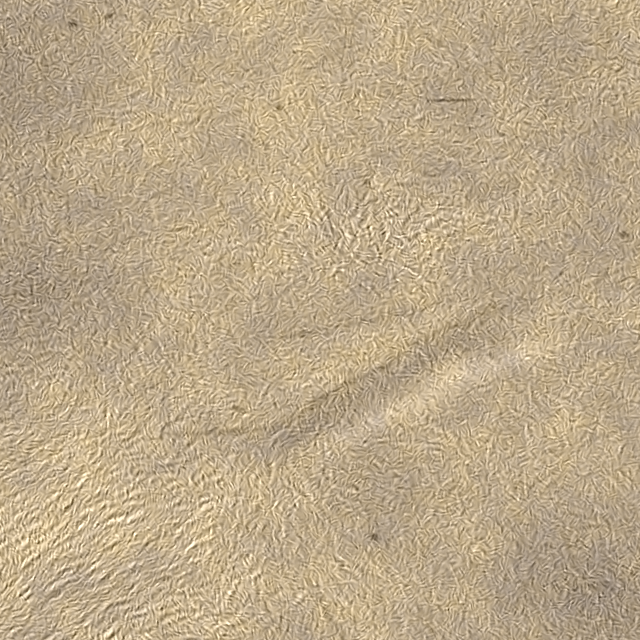
A three.js fragment shader for this texture:

```glsl
// Weathered sandy stone: fine wrinkles that follow a bending grain, crossed by a
// grey diagonal fold with a pale ridge. The wrinkles are cellular noise whose cells
// each hold a small oriented wave; layered sines add stains and mottling.
varying vec2 vUv;

vec3 hash3(vec2 cell) {
  vec3 h = fract(cell.xyx * vec3(0.1031, 0.1030, 0.0973));
  h += dot(h, h.yxz + 33.33);
  return fract((h.xxy + h.yzz) * h.zyx);
}

// Layered sines, each turned and bent by its neighbour axis
float clouds(vec2 p) {
  float sum = 0.0, amp = 0.5;
  for (int i = 0; i < 6; i++) {
    p = mat2(0.8, 0.6, -0.6, 0.8) * p * 1.8 + 1.7;
    sum += amp * sin(p.x + 1.4 * sin(p.y));
    amp *= 0.72;
  }
  return sum;
}

// Soft round spot, 1 at its centre
float spot(vec2 p, vec2 centre, vec2 size) {
  vec2 d = (p - centre) / size;
  return exp(-dot(d, d));
}

// Thin tapered line from a to b
float crease(vec2 p, vec2 a, vec2 b, float width) {
  vec2 ab = b - a;
  float t = clamp(dot(p - a, ab) / dot(ab, ab), 0.0, 1.0);
  float d = length(p - a - ab * t) / width;
  return exp(-d * d) * smoothstep(0.0, 0.25, t) * smoothstep(1.0, 0.7, t);
}

// Signed height above the curved diagonal fold
float foldHeight(vec2 p) {
  float x = p.x - 0.52;
  return p.y - 0.36 - 0.58 * x + 0.35 * x * x * step(0.0, x);
}

// Direction of the wrinkles: slanted lower left, upright lower right, mixed above
float grainAngle(vec2 p) {
  float lower = mix(0.58, 1.75, smoothstep(0.25, 0.58, p.x));
  float angle = mix(lower, 1.15, smoothstep(0.3, 0.6, p.y));
  float bend = sin(p.x * 13.0 + 2.0 * sin(p.y * 11.0)) + 0.7 * sin(p.y * 23.0 - p.x * 9.0);
  return angle + bend * mix(0.08, 0.5, smoothstep(0.2, 0.6, p.y + 0.3 * p.x));
}

// Sum of small oriented waves, one per cell
float wrinkles(vec2 p, float scale, float waves, float stray) {
  vec2 q = p * scale, home = floor(q);
  float sum = 0.0;
  for (int j = -1; j <= 1; j++) {
    for (int i = -1; i <= 1; i++) {
      vec2 cell = home + vec2(float(i), float(j));
      vec3 rnd = hash3(cell + scale);
      vec2 centre = cell + rnd.xy;
      float angle = grainAngle(centre / scale) + (rnd.z - 0.5) * stray;
      vec2 along = vec2(cos(angle), sin(angle)), d = q - centre;
      float u = dot(d, along), v = dot(d, vec2(-along.y, along.x));
      float window = max(0.0, 1.0 - u * u - 1.7 * v * v);
      float pitch = waves * (0.7 + 0.6 * fract(rnd.x * 9.0 + rnd.y));
      sum += window * window * cos(6.2832 * (v * pitch + rnd.x * 7.0 + rnd.z));
    }
  }
  return sum;
}

// Very rare dark pits, one candidate per cell
float pits(vec2 p) {
  vec2 q = p * 15.0, cell = floor(q);
  vec3 rnd = hash3(cell + 71.0);
  vec2 d = fract(q) - 0.3 - 0.4 * rnd.xy;
  return step(0.97, rnd.z) * smoothstep(0.17, 0.04, length(d * vec2(0.9, 1.5)));
}

void main() {
  vec2 p = vUv;
  float stain = clouds(p * 3.0);
  float mottle = clouds(p * 13.0 + 4.0);
  float grit = clouds(p * 42.0 + 2.0);
  vec2 bent = p + 0.006 * vec2(mottle, clouds(p * 10.0 + 9.0));
  vec2 rough = p + 0.0012 * vec2(grit, clouds(p * 45.0 + 7.0));

  // Relief in three sizes, strongest lower left and around the middle
  float slanted = spot(p, vec2(0.1, 0.14), vec2(0.34, 0.24));
  float lively = slanted + spot(p, vec2(0.58, 0.64), vec2(0.14, 0.07));
  float strength = 0.88 + 0.35 * lively + 0.18 * mottle;
  float relief = (0.07 + 0.06 * lively) * wrinkles(rough, 47.0, 1.6, mix(2.0, 0.35, slanted))
    + 0.125 * wrinkles(rough + 0.3, 92.0, 1.5, mix(2.6, 0.6, slanted))
    + 0.075 * wrinkles(rough + 0.7, 118.0, 1.2, 6.2832);

  // Diagonal fold: grey hollow, dark upper lip, pale ridge beneath
  float h = foldHeight(bent);
  float reach = smoothstep(0.36, 0.46, p.x) * smoothstep(0.86, 0.7, p.x);
  float hollow = reach * exp(-pow(h / 0.026, 2.0));
  float lip = reach * exp(-pow((h - 0.028) / 0.005, 2.0));
  float ridge = smoothstep(0.45, 0.6, p.x) * smoothstep(0.92, 0.78, p.x)
    * exp(-pow((h + 0.052) / 0.02, 2.0));

  // Broken cracks and pits
  float cracks = crease(bent, vec2(0.37, 0.455), vec2(0.78, 0.545), 0.0035)
    + crease(bent, vec2(0.47, 0.11), vec2(0.55, -0.02), 0.004)
    + crease(bent, vec2(0.22, 0.315), vec2(0.46, 0.34), 0.0035);
  cracks *= 0.8 + 0.5 * grit;
  cracks += 1.8 * crease(p, vec2(0.66, 0.843), vec2(0.75, 0.844), 0.0025);

  // Grey stains at the borders and below the fold
  float grey = spot(p, vec2(0.0, 0.88), vec2(0.13, 0.16)) + spot(p, vec2(0.03, 0.53), vec2(0.13, 0.1))
    + spot(p, vec2(0.93, 0.07), vec2(0.14, 0.1)) + 0.7 * spot(p, vec2(0.6, 0.24), vec2(0.12, 0.1))
    + 0.5 * spot(p, vec2(0.9, 0.9), vec2(0.14, 0.08)) + 1.1 * hollow;
  grey *= 0.85 + 0.35 * mottle;

  float tone = relief * strength + 0.026 * stain + 0.034 * mottle + 0.018 * grit
    - 0.095 * grey - 0.09 * lip + 0.09 * ridge + 0.02 * lively
    - 0.11 * cracks - 0.22 * pits(bent);
  float warmth = 0.4 * stain + 0.5 * mottle + 0.5 * clouds(p * 31.0 + 5.0) - grey;

  vec3 sand = vec3(0.747, 0.670, 0.546);
  vec3 colour = sand + tone * vec3(1.0, 0.98, 0.97) + warmth * vec3(0.011, 0.001, -0.034);
  gl_FragColor = vec4(clamp(colour, 0.0, 1.0), 1.0);
}
```
